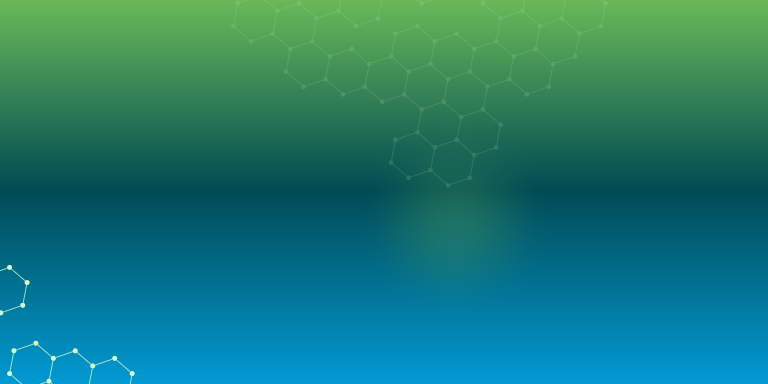
A Shadertoy shader for this background:

```glsl
// Position in a tilted hexagonal lattice whose cells are one unit apart
vec2 toLattice(vec2 p, vec2 origin) {
    float c = cos(0.19), s = sin(0.19);
    return mat2(c, s, -s, c) * (p - origin) / 0.1045;
}

// Distances to the outlines (x) and corners (y) of a run of cells in one row
vec2 hexRow(vec2 q, int row, int first, int last) {
    vec2 nearest = vec2(1e3);
    for (int i = first; i <= last; i++) {
        vec2 center = vec2(float(i) + 0.5 * float(row), 0.866 * float(row));
        vec2 h = abs(q - center);
        float outline = abs(max(h.x, dot(h, vec2(0.5, 0.866))) - 0.5);
        float corner = min(length(h - vec2(0.0, 0.577)), length(h - vec2(0.5, 0.289)));
        nearest = min(nearest, vec2(outline, corner));
    }
    return nearest;
}

// Smooth coverage of thin bonds (x) and round atoms (y)
vec2 coverage(vec2 dist, vec2 halfSize) {
    float pixel = 1.0 / iResolution.y;
    return clamp((halfSize - dist * 0.1045) / pixel + 0.5, 0.0, 1.0);
}

void mainImage(out vec4 fragColor, in vec2 fragCoord) {
    vec2 p = fragCoord / iResolution.y;

    // Green to dark teal to blue backdrop
    vec3 green = vec3(0.41, 0.725, 0.345);
    vec3 teal = vec3(0.0, 0.295, 0.325);
    vec3 blue = vec3(0.01, 0.602, 0.83);
    float horizon = 0.505;
    vec3 color = p.y > horizon
        ? mix(teal, green, (p.y - horizon) / (1.0 - horizon))
        : mix(blue, teal, p.y / horizon);

    // Soft green glow below the faint lattice
    float glow = 1.0 - smoothstep(0.0, 0.26, length(p - vec2(1.185, 0.425)));
    color = mix(color, green, 0.27 * glow);

    // Faint upper lattice: row, first cell, last cell
    const ivec3 runs[9] = ivec3[9](
        ivec3(0, 0, 1), ivec3(1, 0, 1), ivec3(2, -4, 0),
        ivec3(3, -6, -5), ivec3(3, -2, 1), ivec3(4, -5, -4),
        ivec3(4, 0, 1), ivec3(5, -3, -3), ivec3(5, -1, 1));
    vec2 q = toLattice(p, vec2(1.0755, 0.5964));
    vec2 faint = vec2(1e3);
    for (int k = 0; k < 9; k++) {
        faint = min(faint, hexRow(q, runs[k].x, runs[k].y, runs[k].z));
    }
    vec2 cover = coverage(faint, vec2(0.0012, 0.006)) * vec2(0.16, 0.17);
    color = mix(color, vec3(0.68, 0.92, 0.7), max(cover.x, cover.y));

    // Bright cells in the lower left corner
    q = toLattice(p, vec2(0.082, 0.047));
    vec2 bright = min(hexRow(q, 0, 0, 2), hexRow(q, 2, -2, -2));
    cover = coverage(bright, vec2(0.0012, 0.0065)) * vec2(0.8, 1.0);
    color = mix(color, vec3(0.84, 0.99, 0.78), max(cover.x, cover.y));

    fragColor = vec4(color, 1.0);
}
```
